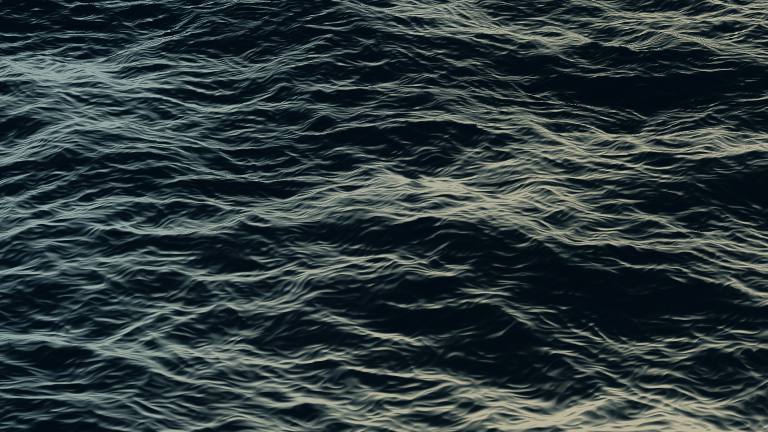
A Shadertoy shader for this texture:

```glsl
// Choppy dark sea at dusk, seen obliquely, with pale sky glinting off the wave backs.

const float PITCH = 0.436;          // downward camera angle
const float VIEW_SIZE = 0.246;      // height of the view at unit distance
const float WAVE_LIMIT = 0.065;     // bound on wave height
const int MARCH_STEPS = 32;
const int MARCH_OCTAVES = 4;
const int FULL_OCTAVES = 5;
const int SAMPLES = 2;              // vertical antialiasing

const float SWELL_FREQ = 3.6;
const float SWELL_HEIGHT = 0.055;
const float CHOP_FREQ = 7.0;
const float CHOP_HEIGHT = 0.031;
const float CHOP_GAIN = 0.42;
const float CHOP_RATIO = 2.2;
const float CREST_LENGTH = 0.65;    // below 1 stretches crests sideways
const float CREST_ROUNDING = 0.002;

const float DARK_FACING = 0.54;     // facing at which the glint fades out
const float GLINT_RANGE = 0.38;
const float GLINT_TOE = 0.035;
const vec3 DEEP_WATER = vec3(0.0, 0.03, 0.06);
const vec3 COOL_GLINT = vec3(0.53, 0.61, 0.60);
const vec3 WARM_GLINT = vec3(0.66, 0.65, 0.56);
const vec3 GLINT_CURVE = vec3(1.0, 0.85, 0.8);

vec2 gradientAt(vec2 cell) {
    vec3 h = fract(cell.xyx * vec3(0.1031, 0.1030, 0.0973));
    h += dot(h, h.yzx + 33.33);
    return normalize(fract((h.xx + h.yz) * h.zy) - 0.4999);
}

float noise(vec2 p) {
    vec2 cell = floor(p), f = fract(p);
    vec2 u = f * f * f * (f * (f * 6.0 - 15.0) + 10.0);
    vec2 e = vec2(0.0, 1.0);
    float low = mix(dot(gradientAt(cell), f),
                    dot(gradientAt(cell + e.yx), f - e.yx), u.x);
    float high = mix(dot(gradientAt(cell + e.xy), f - e.xy),
                     dot(gradientAt(cell + e.yy), f - e.yy), u.x);
    return mix(low, high, u.y);
}

vec2 rotate(vec2 p, float angle) {
    float c = cos(angle), s = sin(angle);
    return vec2(c * p.x - s * p.y, s * p.x + c * p.y);
}

// Smooth swell plus ridged octaves of chop in alternating directions
float seaHeight(vec2 p, int octaves) {
    vec2 stretch = vec2(CREST_LENGTH, 1.0);
    float n = noise(rotate(p, 0.22) * stretch * SWELL_FREQ + 7.3);
    float height = SWELL_HEIGHT * n;
    float freq = CHOP_FREQ, amp = CHOP_HEIGHT;
    p.y += 0.5 * height;
    for (int i = 1; i < octaves; i++) {
        float angle = i % 2 == 0 ? -0.38 : 0.45;
        vec2 q = rotate(p, angle) * stretch * freq + float(i) * 17.7;
        q += 0.3 * sin(q.yx * 1.3 + float(i));
        n = noise(q) + 0.3 * n;
        height += amp * (0.18 - sqrt(n * n + CREST_ROUNDING));
        freq *= CHOP_RATIO;
        amp *= CHOP_GAIN;
    }
    return height;
}

// Distance along the ray to the first wave it meets
float marchSea(vec3 eye, vec3 ray) {
    float dist = (WAVE_LIMIT - eye.y) / ray.y;
    float stepSize = -2.0 * WAVE_LIMIT / (ray.y * float(MARCH_STEPS));
    float lastGap = 0.01;
    for (int i = 0; i < MARCH_STEPS; i++) {
        vec3 p = eye + ray * dist;
        float gap = p.y - seaHeight(p.xz, MARCH_OCTAVES);
        if (gap < 0.0) {
            dist += stepSize * gap / (lastGap - gap);
            break;
        }
        lastGap = gap;
        dist += stepSize;
    }
    return dist;
}

vec3 seaColor(vec2 uv) {
    float c = cos(PITCH), s = sin(PITCH);
    vec3 eye = vec3(0.0, 1.0, 0.0);
    vec3 ray = normalize(vec3(0.0, -s, c)
        + VIEW_SIZE * (uv.x * vec3(1.0, 0.0, 0.0) + uv.y * vec3(0.0, c, s)));
    vec2 p = (eye + ray * marchSea(eye, ray)).xz;

    // Surface normal
    vec2 e = vec2(0.002, 0.0);
    float h = seaHeight(p, FULL_OCTAVES);
    vec3 normal = normalize(vec3(h - seaHeight(p + e.xy, FULL_OCTAVES), e.x,
                                 h - seaHeight(p + e.yx, FULL_OCTAVES)));

    // Slopes turned away reflect the low bright sky; facing slopes stay dark
    float facing = dot(normal, -ray) + 0.8 * (ray.y + s);
    facing += 0.25 * noise(p * vec2(2.2, 3.0) + 4.6);
    float x = (DARK_FACING - facing) / GLINT_RANGE;
    float glint = min(0.5 * (x + sqrt(x * x + GLINT_TOE)), 1.1);
    vec3 sky = mix(COOL_GLINT, WARM_GLINT, smoothstep(-0.9, 0.5, uv.x - 0.4 * uv.y));
    return mix(DEEP_WATER, sky, pow(vec3(glint), GLINT_CURVE));
}

void mainImage(out vec4 fragColor, in vec2 fragCoord) {
    vec3 color = vec3(0.0);
    for (int i = 0; i < SAMPLES; i++) {
        float shift = (float(i) + 0.5) / float(SAMPLES) - 0.5;
        vec2 pixel = fragCoord + vec2(0.5 * shift, shift);
        color += seaColor((pixel - 0.5 * iResolution.xy) / iResolution.y);
    }
    fragColor = vec4(color / float(SAMPLES), 1.0);
}
```
